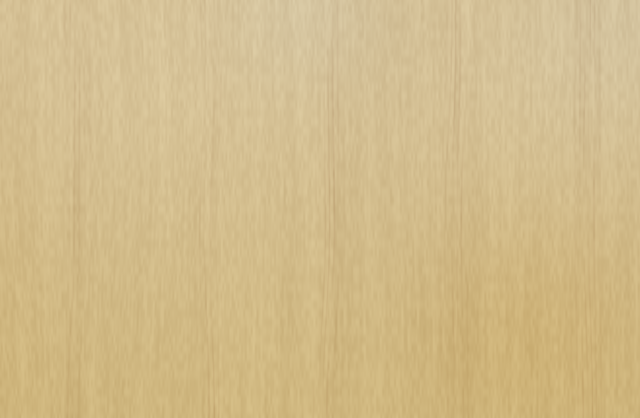
Write a Shadertoy shader that draws this texture.

```glsl
// Pale wood veneer with straight vertical grain under soft uneven light.
// Stretched value noise makes bands, fibres and pores; a loop adds
// bundles of thin parallel growth lines over a gentle colour gradient.

const vec3 TOP_COLOR    = vec3(0.838, 0.760, 0.592);
const vec3 BOTTOM_COLOR = vec3(0.812, 0.715, 0.492);
const vec3 AMBER_SHIFT  = vec3(-0.015, -0.030, -0.050);
const vec3 COOL_SHIFT   = vec3(-0.005, 0.008, 0.030);
const vec3 GRAIN_TINT   = vec3(0.85, 1.00, 1.05);
const vec3 LINE_TINT    = vec3(0.80, 1.10, 1.00);

const float BAND_STRENGTH  = 0.017;
const float FIBRE_STRENGTH = 0.026;
const float PORE_STRENGTH  = 0.042;
const float LINE_STRENGTH  = 0.048;
const float LINE_FREQUENCY = 80.0;   // growth lines per canvas height
const float BUNDLE_WIDTH   = 0.030;
const int   BUNDLE_COUNT   = 5;
const float TAU = 6.2832;

float hash(vec2 p) {
    vec3 q = fract(vec3(p.xyx) * 0.1031);
    q += dot(q, q.yzx + 33.33);
    return fract((q.x + q.y) * q.z);
}

float noise(vec2 p) {
    vec2 cell = floor(p);
    vec2 f = fract(p);
    f = f * f * (3.0 - 2.0 * f);
    float low  = mix(hash(cell), hash(cell + vec2(1.0, 0.0)), f.x);
    float high = mix(hash(cell + vec2(0.0, 1.0)), hash(cell + 1.0), f.x);
    return mix(low, high, f.y);
}

// Soft elliptical pool of light, centred in canvas fractions.
float pool(vec2 uv, vec2 centre, vec2 size) {
    vec2 d = (uv - centre) / size;
    return exp(-dot(d, d));
}

// Groups of parallel dark lines, each line fading in and out on its own.
float growthLines(vec2 p, float width) {
    float total = 0.0;
    for (int i = 0; i < BUNDLE_COUNT; i++) {
        float id = float(i);
        float jitter = (hash(vec2(id, 7.0)) - 0.5) * 0.25;
        float centre = (id + 0.55 + jitter) / float(BUNDLE_COUNT) * width;
        float wander = (noise(vec2(id * 9.0, p.y * 2.2)) - 0.5) * 0.022;
        float x = p.x - centre - wander;
        float envelope = exp(-x * x / (BUNDLE_WIDTH * BUNDLE_WIDTH));
        float spread = 0.8 * noise(vec2(x * 45.0 + id * 17.0 + 60.0, p.y * 2.0));
        float phase = x * LINE_FREQUENCY + spread;
        float lines = pow(0.5 + 0.5 * cos(TAU * phase), 2.0);
        float fade = noise(vec2(floor(phase + 0.5 - spread) + id * 23.0 + 50.0, p.y * 4.0));
        fade = mix(fade, noise(vec2(x * 70.0 + 120.0, p.y * 4.0 + id * 8.0)), 0.99);
        total += envelope * (0.12 + lines * smoothstep(0.15, 0.85, fade));
    }
    return total;
}

void mainImage(out vec4 fragColor, in vec2 fragCoord) {
    vec2 uv = fragCoord / iResolution.xy;
    vec2 p = fragCoord / iResolution.y;
    float width = iResolution.x / iResolution.y;

    // Uneven light across the panel
    vec3 color = mix(BOTTOM_COLOR, TOP_COLOR, smoothstep(-0.15, 0.95, uv.y));
    color += AMBER_SHIFT * pool(uv, vec2(0.83, 0.22), vec2(0.17, 0.28));
    color += AMBER_SHIFT * 0.5 * pool(uv, vec2(0.0, 0.45), vec2(0.10, 0.55));
    color += COOL_SHIFT * pool(uv, vec2(0.48, 1.0), vec2(0.14, 0.20));
    color += COOL_SHIFT * pool(uv, vec2(1.0, 1.0), vec2(0.20, 0.30));

    // Straight grain, from broad bands down to short pores
    vec2 g = p + vec2((noise(p * vec2(3.0, 1.4)) - 0.5) * 0.025, 0.0);
    float bands = noise(g * vec2(16.0, 0.7)) + 0.8 * noise(g * vec2(42.0, 1.1) + 40.0) - 0.9;
    float fibres = noise(g * vec2(135.0, 4.0) + 90.0) - 0.5;
    float pores = noise(g * vec2(215.0, 48.0) + 150.0) - 0.5;
    float grain = BAND_STRENGTH * bands + FIBRE_STRENGTH * fibres + PORE_STRENGTH * pores;

    color += GRAIN_TINT * grain;
    color -= LINE_TINT * LINE_STRENGTH * growthLines(p, width);
    fragColor = vec4(clamp(color, 0.0, 1.0), 1.0);
}
```
